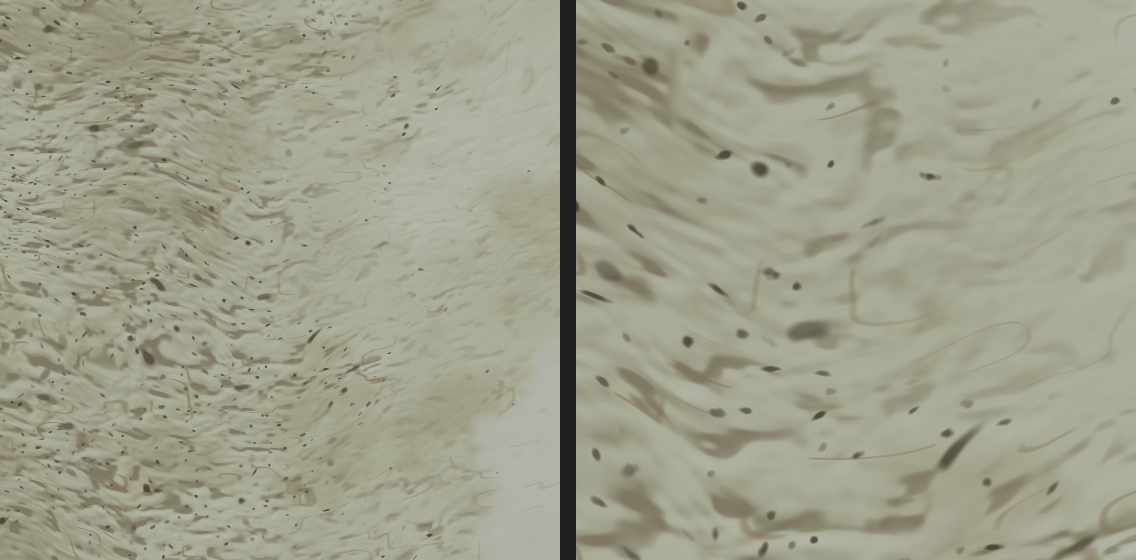
Left, the full canvas; right, a detail of the centre.
This texture is drawn by a WebGL 2 fragment shader. Its source:

```glsl
#version 300 es
precision highp float;

uniform vec2 u_resolution;
out vec4 outColor;

#define PIT_COLOR vec3(0.27, 0.25, 0.18)
#define SHADE_COLOR vec3(0.57, 0.56, 0.48)
#define PLASTER_COLOR vec3(0.66, 0.67, 0.585)
#define PALE_COLOR vec3(0.70, 0.71, 0.655)
#define STAIN_COLOR vec3(0.50, 0.44, 0.33)
#define FURROW_SCALE vec2(36.0, 78.0)
#define RELIEF 1.9
#define SMALL_PITS 58.0
#define LARGE_PITS 25.0
#define WEAVE 0.22

float hash(vec2 p) {
    vec3 v = fract(p.xyx * vec3(0.1031, 0.1030, 0.0973));
    v += dot(v, v.yzx + 33.33);
    return fract((v.x + v.y) * v.z);
}

float noise(vec2 p) {
    vec2 cell = floor(p), f = fract(p);
    f = f * f * f * (f * (f * 6.0 - 15.0) + 10.0);
    float low = mix(hash(cell), hash(cell + vec2(1, 0)), f.x);
    float high = mix(hash(cell + vec2(0, 1)), hash(cell + vec2(1, 1)), f.x);
    return mix(low, high, f.y);
}

float fbm(vec2 p) {
    float sum = 0.0, weight = 0.533;
    for (int i = 0; i < 4; i++) {
        sum += weight * noise(p);
        p = mat2(1.6, 1.2, -1.2, 1.6) * p + 17.3;
        weight *= 0.5;
    }
    return sum;
}

// Follows the stroke direction: falling at the left, rising at the right
vec2 alongStrokes(vec2 p) {
    float bend = 0.32 * (p.x - 0.38) * (p.x - 0.38);
    bend += 0.09 * noise(p * 4.0 + 5.0) + 0.012 * noise(p * 17.0);
    return vec2(p.x + 0.02 * noise(p * 11.0 + 40.0), p.y - bend);
}

float furrowHeight(vec2 q) {
    vec2 s = q * FURROW_SCALE;
    s += 0.9 * vec2(noise(s * 0.5 + 9.0), noise(s * 0.5 + 61.0));
    return 0.68 * noise(s) + 0.32 * noise(s * 2.1 + 23.0);
}

// Elongated holes, one candidate in each cell
float pits(vec2 q, float cells, float share, float seed) {
    vec2 s = q * cells, home = floor(s);
    float ragged = 0.7 * (noise(s * 4.0 + seed) - 0.5);
    float depth = 0.0;
    for (int y = -1; y <= 1; y++) {
        for (int x = -1; x <= 1; x++) {
            vec2 cell = home + vec2(x, y), id = cell + seed;
            vec2 center = cell + 0.2 + 0.6 * vec2(hash(id), hash(id + 71.0));
            float angle = 1.5 * (hash(id + 133.0) - 0.4);
            float c = cos(angle), n = sin(angle);
            float size = hash(id + 211.0);
            vec2 radii = vec2(mix(0.16, 0.46, size * size), mix(0.10, 0.20, hash(id + 307.0)));
            float d = length(mat2(c, -n, n, c) * (s - center) / radii) + ragged;
            float present = smoothstep(0.0, 0.12, share - hash(id + 401.0));
            float strength = present * mix(0.35, 1.0, hash(id + 503.0));
            depth = max(depth, strength * smoothstep(1.2, 0.35, d));
        }
    }
    return depth;
}

void main() {
    vec2 p = gl_FragCoord.xy / min(u_resolution.x, u_resolution.y);
    vec2 q = alongStrokes(p);
    float cloud = fbm(p * 3.2 + 12.0);
    float patches = fbm(p * 6.5 + 31.0);

    // Worn plaster at the left, smooth trowelled areas at the right
    float worn = 0.82 - 0.85 * p.x - 0.12 * p.y + 1.5 * (patches - 0.5) + 0.5 * (cloud - 0.5);
    worn = smoothstep(-0.2, 0.75, worn);
    float edge = 0.16 * (fbm(p * 9.0) - 0.5);
    float corner = smoothstep(0.25, 0.16, length((p - vec2(1.04, 0.13)) * vec2(1.2, 0.9)) + edge);
    float band = abs(p.y - 0.70 - 0.75 * (p.x - 0.82)) + edge;
    band = smoothstep(0.16, 0.04, band) * smoothstep(0.55, 0.78, p.x + edge);
    float trowelled = max(corner, band);
    worn *= 1.0 - 0.85 * trowelled;

    // Broad tone and side-lit relief
    float tone = 0.88 + 0.65 * (p.x - 0.5) + 0.2 * (p.y - 0.5) + 1.3 * (cloud - 0.5);
    tone += 0.5 * trowelled + 0.6 * (patches - 0.5);
    float height = furrowHeight(q);
    float slope = height - furrowHeight(q + vec2(-0.003, 0.006));
    float rough = mix(0.22, 1.0, worn);
    tone += RELIEF * rough * slope;
    tone -= 1.5 * rough * smoothstep(0.42, 0.16, height);
    tone += WEAVE * (noise(q * vec2(130.0, 230.0)) - 0.5);
    vec3 color = mix(SHADE_COLOR, PLASTER_COLOR, clamp(tone, -0.8, 1.0));
    color = mix(color, PALE_COLOR, clamp(tone - 1.0, 0.0, 1.15));
    color = mix(color, vec3(0.70, 0.70, 0.68), 0.7 * corner);

    // Thin brown creases and faint stains
    float crease = abs(noise(q * vec2(19.0, 48.0) + 83.0) - 0.5);
    float broken = smoothstep(0.60, 0.78, noise(q * vec2(24.0, 30.0) + 57.0));
    crease = smoothstep(0.07, 0.01, crease) * broken * (0.25 + 0.75 * worn);
    float stain = smoothstep(0.55, 0.75, fbm(p * vec2(7.0, 11.0) + 91.0)) * (1.0 - trowelled);
    color = mix(color, STAIN_COLOR, max(0.6 * crease, 0.2 * stain));

    // Dark holes
    float small = pits(q, SMALL_PITS, 0.02 + 0.34 * worn, 19.0);
    float large = pits(q + 0.37, LARGE_PITS, 0.02 + 0.17 * worn, 157.0);
    color = mix(color, PIT_COLOR, 0.92 * max(small, large));

    outColor = vec4(color, 1.0);
}
```
